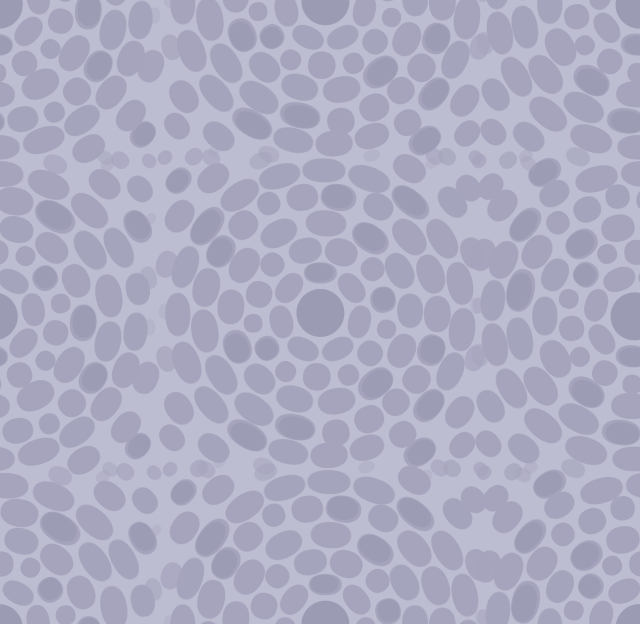
Write a WebGL 1 fragment shader that draws this pattern.

```glsl
precision highp float;
// Pebble mosaic: rings of rounded stones around repeating round hubs.
uniform vec2 u_resolution;

#define PITCH 0.487          // tile height in canvas widths
#define COLUMN_STEP 1.028    // tile width in pitches
#define HUB_RADIUS 0.077
#define JOINT 0.0095         // half the gap between neighbours
#define MAX_LENGTH 0.063
#define MAX_WIDTH 0.0435
#define ROUNDNESS 2.2
#define GROUT vec3(0.742, 0.742, 0.824)
#define STONE_GREY vec3(0.645, 0.645, 0.737)
#define STONE_MAUVE vec3(0.652, 0.638, 0.740)
#define STONE_DARK vec3(0.608, 0.607, 0.706)

const float TAU = 6.2831853;

// Angles in degrees; marks: period and phase of dark cores, then of small stones.
struct Ring { float count; float start; vec4 swell; vec4 marks; };

Ring ringLayout(float ring, float odd) {
  if (ring > 8.5) return Ring(4.0, 45.0, vec4(0), vec4(99, 98, 99, 98));
  if (ring > 7.5) return Ring(4.0, 45.0, vec4(0, 0, 0, 6), vec4(99, 98, 99, 98));
  if (odd < 0.5) {
    if (ring < 1.5) return Ring(7.0, 90.0, vec4(0), vec4(7, 0, 99, 98));
    if (ring < 2.5) return Ring(13.0, 73.4, vec4(-5, 0.5, 0, -2.6), vec4(6, 2, 2, 1));
    if (ring < 3.5) return Ring(13.0, 87.7, vec4(-4, 0, 1, -1.5), vec4(4, 1, 99, 98));
    if (ring < 4.5) return Ring(19.0, 98.2, vec4(1, -3.6, -5, 1.4), vec4(5, 1, 8, 2));
    if (ring < 5.5) return Ring(20.0, 107.0, vec4(-3.7, -2.4, -2, 1.5), vec4(5, 3, 20, 9));
    if (ring < 6.5) return Ring(20.0, 127.0, vec4(1.5, 3, 0, 0), vec4(20, 10, 99, 98));
    return Ring(26.0, 137.0, vec4(0), vec4(26, 0, 99, 98));
  }
  if (ring < 1.5) return Ring(7.0, 61.0, vec4(0), vec4(7, 3, 99, 98));
  if (ring < 2.5) return Ring(14.0, 88.0, vec4(0), vec4(10, 2, 2, 1));
  if (ring < 3.5) return Ring(13.0, 74.0, vec4(5, 0, 0, 0), vec4(4, 3, 99, 98));
  if (ring < 4.5) return Ring(18.0, 94.3, vec4(0, -1.9, -6.3, 3.8), vec4(4, 2, 8, 0));
  if (ring < 5.5) return Ring(20.0, 86.0, vec4(0, -1.5, -2.5, -1.5), vec4(20, 17, 14, 4));
  if (ring < 6.5) return Ring(20.0, 50.0, vec4(0), vec4(15, 1, 99, 98));
  return Ring(26.0, 138.0, vec4(0), vec4(26, 13, 99, 98));
}

float ringRadius(float ring) {
  if (ring > 7.5) return 0.645 + 0.06 * (ring - 8.0);
  return 0.046 + 0.0823 * ring - 0.005 * step(abs(ring - 2.5), 0.6);
}

float hash(vec3 p) {
  p = fract(p * vec3(0.1031, 0.1130, 0.0973));
  p += dot(p, p.yzx + 33.33);
  return fract((p.x + p.y) * p.z);
}

float pebbleDistance(vec2 p, vec2 radii) {
  vec2 q = pow(abs(p / radii) + 0.0001, vec2(ROUNDNESS));
  return (pow(q.x + q.y, 1.0 / ROUNDNESS) - 1.0) * min(radii.x, radii.y);
}

float swellAt(float a, vec4 amount) {
  return dot(amount, vec4(cos(a), sin(a), cos(2.0 * a), sin(2.0 * a)));
}

void paintStone(inout vec3 color, vec2 p, float ring, float turn,
                Ring layout, float odd, float pixel) {
  float index = floor(mod(turn + 0.5, layout.count));
  vec3 seed = vec3(index + 3.0, ring * 7.0, odd * 19.0 + 5.0);
  float shade = hash(seed + 41.0);
  float pitch = TAU / layout.count;
  float even = radians(layout.start) - pitch * index;
  vec4 amount = radians(layout.swell);
  float angle = even + swellAt(even, amount);
  float radius = ringRadius(ring);
  vec2 outward = vec2(cos(angle), sin(angle));
  vec2 marked = step(abs(mod(index - layout.marks.yw, layout.marks.xz)), vec2(0.5));

  // Stones pale and shrink at the tile border.
  float border = max(abs(outward.x) * radius - 0.02, abs(outward.y) * radius);
  float fade = 1.0 - smoothstep(0.470, 0.532, border);
  if (ring > 7.5) fade = 0.6 * step(0.0, outward.y);
  if (fade < 0.05) return;

  // Size follows the room in the ring.
  float stretch = 1.0 + (swellAt(even + 0.1, amount) - swellAt(even - 0.1, amount)) / 0.2;
  float size = mix(0.94, 1.05, hash(seed));
  if (ring < 1.5) size = 1.1;
  if (layout.marks.z < 50.0) size = mix(1.1, 0.86, marked.y);
  if (ring > 5.5) size = 0.88;
  if (ring > 6.5) size = 0.72;
  float along = min(0.5 * pitch * stretch * radius - JOINT, MAX_LENGTH) * size;
  float across = min(along, MAX_WIDTH * mix(0.93, 1.03, shade));
  if (ring < 1.5) across *= 0.84;
  if (ring > 4.5) across *= 0.94;
  if (ring > 6.5) across = along * 0.8;
  if (ring > 7.5) across = 0.034 - 0.006 * (ring - 8.0);
  if (ring > 7.5) along = across * 1.15;
  radius += marked.y * 0.013;
  if (ring > 5.5 && ring < 6.5) radius = 0.5 + 0.055 * pow(sin(2.0 * angle), 2.0);
  vec2 radii = vec2(across, along) * mix(0.40, 1.0, fade);
  vec2 local = p - outward * radius;
  local = vec2(dot(local, outward), dot(local, vec2(-outward.y, outward.x)));

  float body = smoothstep(pixel, -pixel, pebbleDistance(local, radii));
  vec3 tint = mix(STONE_GREY, STONE_MAUVE, smoothstep(0.3, 0.8, shade));
  color = mix(color, tint, body * mix(0.3, 1.0, fade));
  // Marked stones carry a darker, slightly offset core.
  float core = pebbleDistance(local - 0.06 * radii, radii * 0.86);
  color = mix(color, STONE_DARK, smoothstep(pixel, -pixel, core) * marked.x * fade * 0.9);
}

void paintTile(inout vec3 color, vec2 p, float odd, float pixel) {
  float theta = atan(p.y, p.x);
  for (int r = 1; r <= 9; r++) {
    float ring = float(r);
    if (abs(length(p) - ringRadius(ring)) > 0.1) continue;
    Ring layout = ringLayout(ring, odd);
    float even = theta - swellAt(theta, radians(layout.swell));
    float nearest = floor((radians(layout.start) - even) * layout.count / TAU + 0.5);
    for (int i = -1; i <= 1; i++)
      paintStone(color, p, ring, nearest + float(i), layout, odd, pixel);
  }
  color = mix(color, STONE_DARK, smoothstep(pixel, -pixel, length(p) - HUB_RADIUS));
}

void main() {
  vec2 p = gl_FragCoord.xy / (u_resolution.x * PITCH);
  float pixel = 0.7 / (u_resolution.x * PITCH);
  vec2 base = floor(p / vec2(COLUMN_STEP, 1.0));
  vec3 color = GROUT;
  for (int k = 0; k < 4; k++) {  // hubs at the corners of this cell
    vec2 cell = base + vec2(mod(float(k), 2.0), floor(float(k) / 2.0));
    float odd = mod(cell.x + 1.0, 2.0);
    vec2 hub = vec2(COLUMN_STEP * cell.x + 0.016 * mod(cell.y + 1.0, 2.0), cell.y - 0.002);
    paintTile(color, p - hub + odd * vec2(0.020, 0.011), odd, pixel);
  }
  gl_FragColor = vec4(color, 1.0);
}
```
